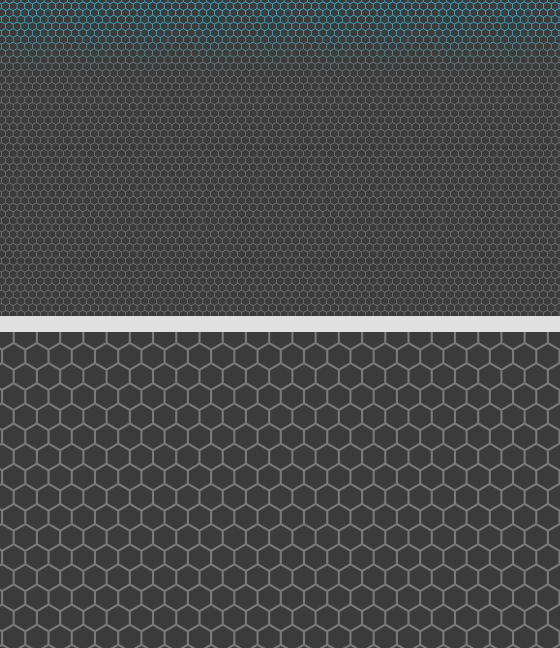
Top: the whole. Bottom: its middle third, enlarged.
This pattern is drawn by a Shadertoy shader. Its source:

```glsl
// A dark panel covered by a fine honeycomb of thin grey outlines, lit cyan along the top.
// Two offset rectangular lattices give the nearest hexagon; its edge distance is
// box-filtered into a line, and the line colour fades with depth below the top.

const float CELL_WIDTH = 0.0245;           // flat-to-flat width, in canvas heights
const float LINE_WIDTH = 0.09;             // in cell widths
const vec2 LATTICE_ORIGIN = vec2(0.70, 0.80); // in cell widths, from the top left

const vec3 PANEL = vec3(0.232, 0.232, 0.232);
const vec3 GREY_LINE = vec3(0.475, 0.480, 0.480);
const vec3 CYAN_LINE = vec3(0.215, 0.780, 0.900);

// Offset from the centre of the nearest unit-width, pointy-topped hexagon
vec2 hexOffset(vec2 p) {
    vec2 period = vec2(1.0, sqrt(3.0));
    vec2 a = mod(p + 0.5 * period, period) - 0.5 * period;
    vec2 b = mod(p, period) - 0.5 * period;
    return dot(a, a) < dot(b, b) ? a : b;
}

// Distance from a point inside the hexagon to its closest side
float hexEdgeDistance(vec2 offset) {
    vec2 q = abs(offset);
    return 0.5 - max(q.x, dot(q, vec2(0.5, 0.5 * sqrt(3.0))));
}

// Share of a pixel covered by a line, also valid for lines thinner than a pixel
float lineCoverage(float d, float width, float pixel) {
    float near = max(d - 0.5 * pixel, -0.5 * width);
    float far = min(d + 0.5 * pixel, 0.5 * width);
    return clamp((far - near) / pixel, 0.0, 1.0);
}

// Cyan at the top, easing into grey about a quarter of the way down
vec3 lineColour(float depth) {
    float glow = 1.0 - smoothstep(0.03, 0.25, depth);
    return mix(GREY_LINE, CYAN_LINE, glow);
}

void mainImage(out vec4 fragColor, in vec2 fragCoord) {
    // Canvas heights, measured down from the top left
    vec2 pos = vec2(fragCoord.x, iResolution.y - fragCoord.y) / iResolution.y;
    float pixel = 1.0 / (iResolution.y * CELL_WIDTH);

    vec2 cellPos = pos / CELL_WIDTH - LATTICE_ORIGIN;
    float edge = hexEdgeDistance(hexOffset(cellPos));
    float coverage = lineCoverage(edge, LINE_WIDTH, pixel);

    fragColor = vec4(mix(PANEL, lineColour(pos.y), coverage), 1.0);
}
```
